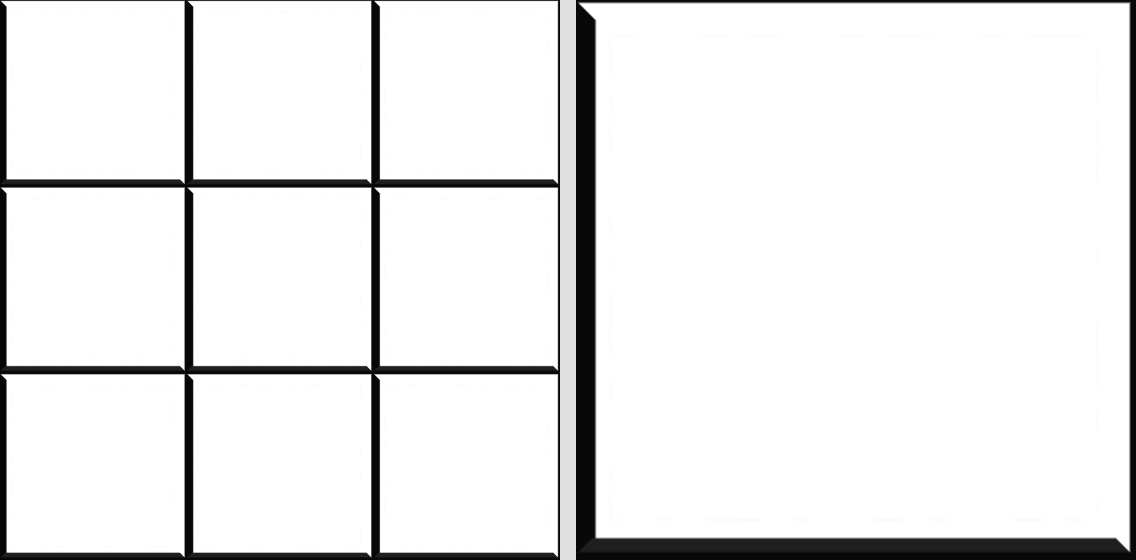
Left: the whole. Right: its middle third, enlarged.
Write a WebGL 2 fragment shader that draws this pattern.

```glsl
#version 300 es
precision highp float;
// A grid of white square tiles, each with a thin black frame and a dark,
// mitred bevel along its left and bottom sides. Every shape is a signed
// distance in tile units, painted back to front with smoothed edges.

uniform vec2 u_resolution;
out vec4 outColor;

const float TILES = 3.0;               // repeats across and down
const float TAU = 6.2831853;

// Widths, as fractions of one tile
const float FRAME_LEFT = 0.004;
const float FRAME_RIGHT = 0.011;
const float FRAME_TOP = 0.005;
const float FRAME_BOTTOM = 0.014;
const float BEVEL_LEFT = 0.031;
const float BEVEL_BOTTOM = 0.025;
const float EDGE_SOFTNESS = 0.002;
const float RING_INSET = 0.058;        // faint line inside the frame
const float RING_WIDTH = 0.003;
const float RING_STRENGTH = 0.03;

const vec3 WHITE = vec3(1.0);
const vec3 BLACK = vec3(0.03);
const vec3 CHARCOAL = vec3(0.12);
const vec3 GREY = vec3(0.43);

// Coverage of the region where the distance is negative
float fill(float dist, float blur) {
    return 1.0 - smoothstep(-blur, blur, dist);
}

// Layered sines with whole periods, so the wear wraps at the canvas edge
float wear(vec2 uv) {
    float s = sin(TAU * (11.0 * uv.x + 7.0 * uv.y));
    s += sin(TAU * (23.0 * uv.x - 19.0 * uv.y) + 1.3);
    s += sin(TAU * (41.0 * uv.y + 37.0 * uv.x) + 2.1);
    return smoothstep(-0.8, 1.6, s);
}

void main() {
    vec2 uv = gl_FragCoord.xy / u_resolution;
    vec2 tile = fract(uv * TILES);
    float pixel = TILES / min(u_resolution.x, u_resolution.y);
    float blur = EDGE_SOFTNESS + 0.5 * pixel;

    // Distances inward from the four inner sides of the frame
    float left = tile.x - FRAME_LEFT;
    float right = 1.0 - tile.x - FRAME_RIGHT;
    float bottom = tile.y - FRAME_BOTTOM;
    float top = 1.0 - tile.y - FRAME_TOP;
    float inside = min(min(left, right), min(bottom, top));

    // White face with a faint broken line
    float ring = fill(abs(inside - RING_INSET) - RING_WIDTH, blur);
    vec3 color = mix(WHITE, GREY, ring * wear(uv) * RING_STRENGTH);

    // Left bevel, mitred at the top corner
    float leftBevel = max(left - BEVEL_LEFT, left - top);
    color = mix(color, BLACK, fill(leftBevel, blur));

    // Bottom bevel, mitred at both ends
    float bottomBevel = max(bottom - BEVEL_BOTTOM, bottom - min(left, right));
    color = mix(color, CHARCOAL, fill(bottomBevel, blur));

    // Black frame
    color = mix(color, BLACK, fill(inside, blur));

    outColor = vec4(color, 1.0);
}
```
